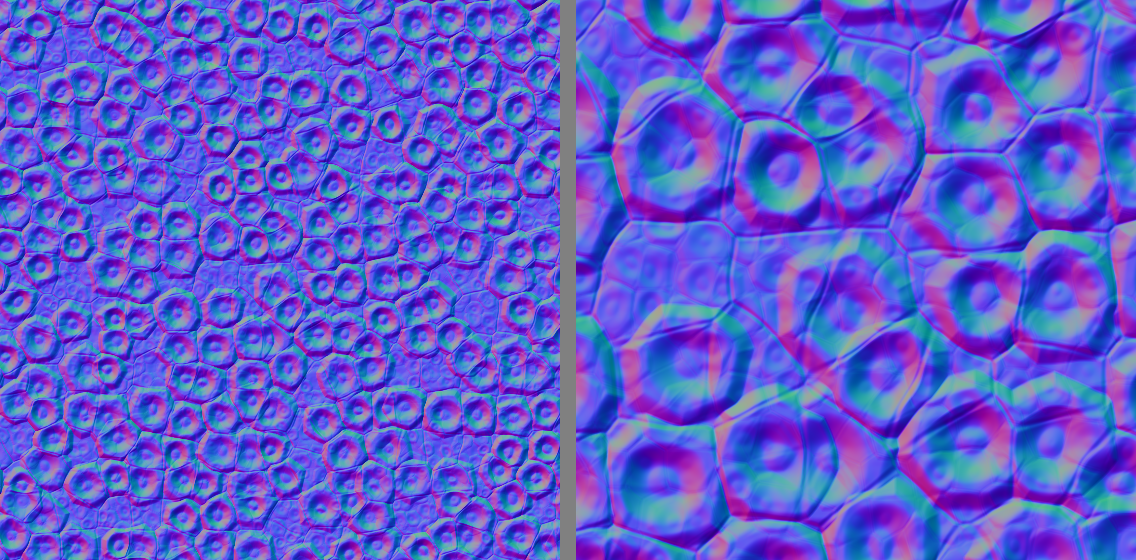
Left: the whole. Right: its middle third, enlarged.
This texture map is drawn by a Shadertoy shader. Its source:

```glsl
#define CELLS 17.0        // large craters across the canvas
#define SMALL_CELLS 43.0  // small pits across the canvas
#define SMALL_AMOUNT 0.3
#define MESA_HEIGHT 0.19
#define CRATER_DEPTH 0.27
#define CRATER_SHARE 0.8
#define GROOVE_DEPTH 0.022
#define GRAIN 0.0011
#define FLAT_COLOR vec3(0.375, 0.35, 0.25)
#define SLOPE_GAIN vec3(0.45, 0.45, 0.69)

const float TAU = 6.2831853;

vec3 hash3(vec2 p) {
    vec3 q = fract(p.xyx * vec3(0.1031, 0.1030, 0.0973));
    q += dot(q, q.yxz + 33.33);
    return fract((q.xxy + q.yzz) * q.zyx);
}

float valueNoise(vec2 p) {
    vec2 i = floor(p), f = fract(p);
    f = f * f * (3.0 - 2.0 * f);
    float low = mix(hash3(i).x, hash3(i + vec2(1, 0)).x, f.x);
    float high = mix(hash3(i + vec2(0, 1)).x, hash3(i + vec2(1, 1)).x, f.x);
    return mix(low, high, f.y);
}

// Distance from a centre, pulled towards a polygon with the given sides
float facetDistance(vec2 d, float sides, float turn) {
    float sector = TAU / sides;
    float angle = mod(atan(d.y, d.x) + turn, sector) - 0.5 * sector;
    return length(d) * mix(1.0, cos(angle), 0.7);
}

// Scattered flat-topped mesas with round craters, in units of one cell
float craterField(vec2 p, float seed) {
    vec2 cell = floor(p);
    float mesa = 0.0, crater = 0.0, nearest = 9.0, second = 9.0;
    for (int y = -1; y <= 1; y++)
    for (int x = -1; x <= 1; x++) {
        vec2 id = cell + vec2(x, y);
        vec3 place = hash3(id + seed);
        vec3 kind = hash3(id + seed + 71.7);
        vec2 d = p - id - 0.12 - 0.76 * place.xy;
        float dist = length(d);

        // Mesa: wide top and a steep polygonal flank
        float foot = mix(0.58, 0.8, kind.x);
        float flank = facetDistance(d, 5.0 + floor(3.0 * kind.y), TAU * place.z);
        float tall = kind.z < CRATER_SHARE ? mix(0.75, 1.1, kind.y) : 0.3 * kind.x;
        mesa = max(mesa, tall * (1.0 - smoothstep(foot - 0.21, foot, flank)));

        // Crater: round bowl with a low knob in the middle
        float rim = mix(0.38, 0.49, kind.x);
        float bowl = 1.0 - smoothstep(0.14, rim, dist);
        bowl -= 0.13 * (1.0 - smoothstep(0.02, 0.16, dist));
        float deep = kind.z < CRATER_SHARE ? mix(0.7, 1.1, place.z) : 0.15;
        crater = max(crater, deep * bowl);

        second = min(second, max(nearest, dist));
        nearest = min(nearest, dist);
    }
    float groove = 1.0 - smoothstep(0.0, 0.07, second - nearest);
    return MESA_HEIGHT * mesa - CRATER_DEPTH * crater - GROOVE_DEPTH * groove;
}

// Surface height in canvas units
float height(vec2 uv) {
    vec2 bend = vec2(valueNoise(uv * 38.0), valueNoise(uv * 38.0 + 19.3)) - 0.5;
    vec2 p = uv + 0.006 * bend;
    float h = craterField(p * CELLS, 3.0) / CELLS;
    h += SMALL_AMOUNT * craterField(p * SMALL_CELLS, 157.0) / SMALL_CELLS;
    h += GRAIN * valueNoise(uv * 75.0 + 5.0);
    h += 0.5 * GRAIN * valueNoise(uv * 170.0 + 11.0);
    return h;
}

void mainImage(out vec4 fragColor, in vec2 fragCoord) {
    vec2 uv = fragCoord / iResolution.y;
    vec2 e = vec2(0.0011, 0.0);

    // Surface slope by central differences
    vec2 slope = vec2(height(uv + e.xy) - height(uv - e.xy),
                      height(uv + e.yx) - height(uv - e.yx)) / (2.0 * e.x);

    // Tangent-space normal: red faces left, green faces up
    vec3 normal = normalize(vec3(slope.x, -slope.y, 1.0));
    vec3 color = FLAT_COLOR + SLOPE_GAIN * normal;
    fragColor = vec4(clamp(color, 0.0, 1.0), 1.0);
}
```
